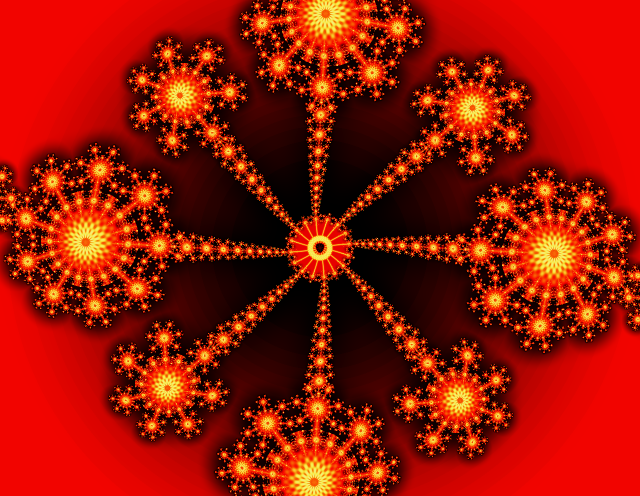
This background is drawn by a WebGL 1 fragment shader. Its source:

```glsl
precision highp float;
// A fiery fractal star: eight beaded arms around a spoked disc, on red fading to black.
// The arms are polar folds; each ends in a flower whose rim carries smaller flowers,
// and the resulting heat is mapped through black, red, orange and yellow.

uniform vec2 u_resolution;

const float PI = 3.14159265;

vec2 polar(float r, float a) {
  return r * vec2(cos(a), sin(a));
}

float foldAngle(float a, float width) {
  return mod(a + 0.5 * width, width) - 0.5 * width;
}

// Recursive flower of unit size, its stem along +x: x = heat, y = dark halo
vec2 flower(vec2 p, float petals) {
  float heat = 0.0, halo = 0.0, gain = 1.0;
  for (int level = 0; level < 4; level++) {
    float r = length(p);
    float a = atan(p.y, p.x);
    float dots = cos(2.0 * petals * a) * cos(50.0 * r);
    float core = exp(-10.0 * r * r) * (0.9 + 0.35 * dots);
    heat = max(heat, gain * core * smoothstep(0.02, 0.07, r));
    halo = max(halo, 1.0 - smoothstep(0.5, level == 0 ? 1.25 : 1.7, r));

    // A dense inner ring of small petals, and a sparse rim of large ones
    bool inner = r < 0.56;
    float count = inner ? 2.0 * petals : petals;
    p = polar(r, foldAngle(a, 2.0 * PI / count));
    float spoke = exp(-35.0 * abs(p.y)) * (1.0 - smoothstep(0.7, 0.8, r));
    heat = max(heat, 0.5 * gain * spoke);
    p = inner ? (p - vec2(0.45, 0.0)) / 0.14 : (p - vec2(0.78, 0.0)) / 0.29;
    p.x = -p.x;
    petals = 7.0;
    gain *= 0.95;
  }
  return vec2(heat, halo);
}

// Four arms at right angles: a chain of growing beads and a flower at the end
vec2 arms(float r, float a, float reach, float size, float petals) {
  vec2 q = polar(r, foldAngle(a, 0.5 * PI));
  // The flower is lopsided: fuller on one side of its stem
  vec2 local = vec2(reach - q.x, q.y) / size;
  local *= 1.13 - 0.13 * dot(local, vec2(0.77, -0.64)) / max(length(local), 0.001);
  vec2 tip = flower(local, petals);
  float bead = clamp(floor(log(max(r, 0.001) / 0.315) / 0.16 + 0.5), -9.0, -1.0);
  float along = 0.315 * exp(0.16 * bead);
  vec2 chain = flower(vec2(along - q.x, q.y) / (0.12 * along), 6.0);
  float glow = exp(-abs(q.y) / (0.05 * r + 0.001)) * step(0.0, q.x);
  chain.x = max(chain.x, 0.14 * glow * (1.0 - smoothstep(0.25, 0.32, r)));
  return max(tip, chain);
}

// Red disc with sixteen spokes, a yellow ring and a dark drop in the middle
float hubHeat(vec2 p, float r, float a) {
  float rim = 0.06 + 0.004 * cos(16.0 * a);
  float heat = 0.24 * (1.0 - smoothstep(rim - 0.012, rim + 0.01, r));
  vec2 q = polar(r, foldAngle(a, PI / 8.0));
  float spoke = exp(-abs(q.y) / 0.0024) * (1.0 - smoothstep(0.055, 0.066, r));
  heat = max(heat, 0.75 * spoke);
  heat = max(heat, 0.9 * flower(vec2(0.059 - q.x, q.y) / 0.014, 6.0).x);
  float ring = smoothstep(0.011, 0.016, r) * (1.0 - smoothstep(0.022, 0.03, r));
  heat = max(heat, ring * (0.83 + 0.15 * cos(32.0 * a) * cos(900.0 * r)));
  float drop = length(vec2(p.x * (1.2 - 40.0 * p.y), p.y));
  return heat * smoothstep(0.008, 0.012, drop);
}

vec3 fire(float heat) {
  return vec3(0.97 * smoothstep(0.03, 0.28, heat),
              0.92 * smoothstep(0.22, 0.8, heat),
              0.5 * smoothstep(0.4, 1.1, heat));
}

vec3 scene(vec2 p) {
  float r = length(p);
  // The arms bend slightly near the hub
  float a = atan(p.y, p.x) + 0.026 - 0.29 * exp(-9.9 * r);

  vec2 star = arms(r, a, 0.473, 0.197, 9.0);
  star = max(star, arms(r, a - 0.25 * PI + 0.02, 0.418, 0.132, 7.0));

  // Flowers cut by the left and right borders
  vec2 side = p * (p.x < 0.0 ? -1.0 : 1.0) - vec2(0.685, -0.1);
  star = max(star, flower(vec2(-side.x, side.y) / 0.08, 8.0));

  // Banded red field, dark at the centre and around the flowers
  float field = smoothstep(0.13, 0.68, r);
  field = mix(field, floor(field * 22.0 + 0.5) / 22.0, 0.6);
  float gap = 0.5 - 0.5 * cos(8.0 * a);
  field += 0.08 * gap * smoothstep(0.08, 0.22, r) * (1.0 - field);
  vec3 ground = vec3(0.95, 0.015, 0.0) * field * (1.0 - 0.93 * star.y);

  float heat = max(star.x, hubHeat(p, r, a));
  return max(ground, fire(heat));
}

void main() {
  // Four samples per pixel smooth the fine detail
  vec3 colour = vec3(0.0);
  for (int i = 0; i < 4; i++) {
    float k = float(i);
    vec2 shift = vec2(mod(k, 2.0), floor(0.5 * k)) * 0.5 - 0.25;
    vec2 p = (gl_FragCoord.xy + shift - 0.5 * u_resolution) / u_resolution.y;
    colour += 0.25 * scene(p);
  }
  gl_FragColor = vec4(colour, 1.0);
}
```
